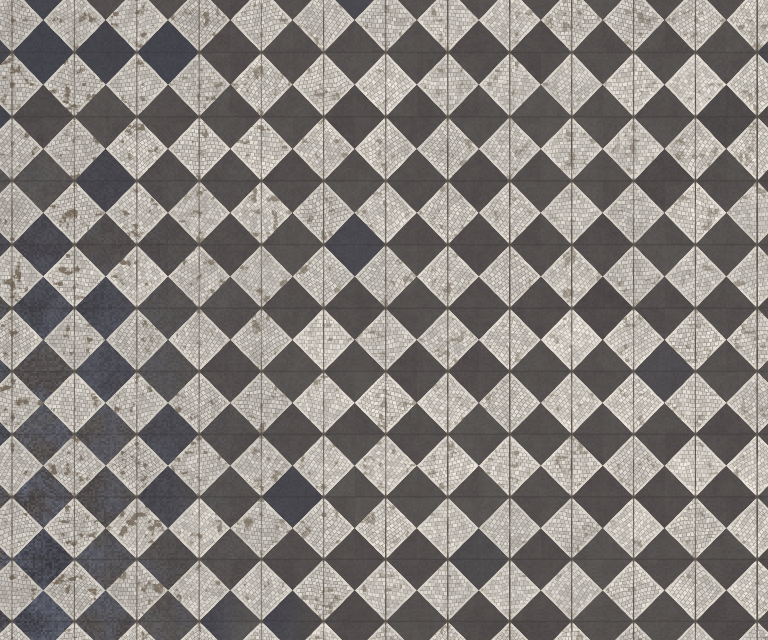
A WebGL 2 fragment shader for this texture:

```glsl
#version 300 es
precision highp float;
// Worn mosaic floor: pale diamonds of tiny stones alternating with smooth dark diamonds.
// A slightly compressed unit grid gives the checker; hashes and value noise add
// tone shifts per tile, stone joints, dirt, seams and a bluish sheen on the left.

uniform vec2 u_resolution;
out vec4 fragColor;

const vec2 REPEATS = vec2(12.288, 9.876);  // cells across and down
const vec2 OFFSET = vec2(-0.192, -0.31);   // grid phase from the top left
const vec2 SQUEEZE = vec2(0.08, 0.235);    // slight shrink toward right and bottom
const float STONES = 16.0;                 // mosaic stones per cell
const float BORDER = 0.034;                // pale rim of a diamond, in cells
const float SEAM = 0.011;                  // half width of slab seams, in cells

const vec3 STONE_PALE = vec3(0.90, 0.88, 0.85);
const vec3 STONE_GREY = vec3(0.71, 0.69, 0.66);
const vec3 GROUT = vec3(0.56, 0.54, 0.51);
const vec3 RIM = vec3(0.88, 0.855, 0.815);
const vec3 DARK_DEEP = vec3(0.285, 0.265, 0.263);
const vec3 DARK_SOFT = vec3(0.35, 0.335, 0.328);
const vec3 DARK_BLUE = vec3(0.245, 0.25, 0.295);
const vec3 SHEEN = vec3(0.35, 0.36, 0.41);
const vec3 DIRT = vec3(0.40, 0.35, 0.29);
const vec3 SEAM_TONE = vec3(0.36, 0.33, 0.30);

float hash(vec2 p) {
  return fract(sin(dot(p, vec2(127.1, 311.7))) * 43758.5453);
}

float noise(vec2 p) {
  vec2 i = floor(p), f = fract(p);
  f = f * f * (3.0 - 2.0 * f);
  return mix(mix(hash(i), hash(i + vec2(1, 0)), f.x),
             mix(hash(i + vec2(0, 1)), hash(i + 1.0), f.x), f.y);
}

float fbm(vec2 p) {
  float sum = 0.0, gain = 0.5;
  for (int i = 0; i < 4; i++) {
    sum += gain * noise(p);
    p = p * 2.03 + 17.0;
    gain *= 0.5;
  }
  return sum / 0.9375;
}

// Coverage of a line whose distance and half width are in cells
float line(float dist, float halfWidth, float px) {
  float soft = max(halfWidth, 0.5 * px);
  return (1.0 - smoothstep(soft - 0.5 * px, soft + 0.5 * px, dist)) * halfWidth / soft;
}

// Small stones laid in wavering rows, turned differently in each diamond
vec3 mosaic(vec2 q, vec2 id, float px) {
  float angle = 0.785 * floor(hash(id + 3.0) * 2.0) + 0.5 * (hash(id + 8.0) - 0.5);
  float c = cos(angle), s = sin(angle);
  vec2 p = mat2(c, s, -s, c) * (q - id) * STONES;
  p += 0.9 * (vec2(noise(q * 5.0), noise(q * 5.0 + 40.0)) - 0.5);
  p.x += 0.5 * mod(floor(p.y), 2.0);
  vec2 edge = abs(fract(p) - 0.5);
  float soft = min(px * STONES, 0.45);
  float joint = smoothstep(0.40 - 0.5 * soft, 0.40 + 0.5 * soft, max(edge.x, edge.y));
  float tone = hash(floor(p) + id * 31.0);
  vec3 col = mix(STONE_GREY, STONE_PALE, 0.15 + 0.85 * tone);
  return mix(col, GROUT, joint * (0.50 + 0.25 * hash(id + 5.0)));
}

// Smooth dark tile; blue ones gather on the left
vec3 darkTile(vec2 q, vec2 uv) {
  vec2 id = floor(q);
  float left = 1.0 - smoothstep(0.0, 0.5, uv.x);
  float tone = 0.3 + 0.4 * hash(id + 11.0) + 0.3 * hash(floor(q * 2.0));
  vec3 col = mix(DARK_DEEP, DARK_SOFT, tone + 0.5 * (fbm(q * 6.0) - 0.5));
  float blue = smoothstep(0.88, 0.96, hash(id + 21.0) + 0.45 * left);
  col = mix(col, DARK_BLUE, blue * (0.45 + 0.35 * hash(id + 2.0)));
  float gloss = left * left * smoothstep(0.95, 0.15, uv.y);
  col = mix(col, SHEEN, gloss * smoothstep(0.3, 0.75, fbm(q * 2.5)));
  return col + (hash(floor(q * 30.0)) - 0.5) * (0.025 + 0.09 * gloss);
}

void main() {
  vec2 uv = gl_FragCoord.xy / u_resolution;
  vec2 down = vec2(uv.x, 1.0 - uv.y);
  vec2 q = down * REPEATS + OFFSET + SQUEEZE * down * down;
  float px = REPEATS.y / u_resolution.y;
  vec2 id = floor(q + 0.5), f = q - id;
  float left = 1.0 - smoothstep(0.0, 0.6, uv.x);

  // Signed distance to the diamond edge, positive inside, a little uneven
  float inside = (0.5 - abs(f.x) - abs(f.y)) * 0.7071;
  inside += 0.008 * (noise(q * 9.0) - 0.5);

  // Pale diamond with rim, tone and stains
  vec3 pale = mosaic(q, id, px);
  float rim = 1.0 - smoothstep(BORDER - 0.5 * px, BORDER + 0.5 * px, inside);
  pale = mix(pale, RIM, rim * (0.6 + 0.3 * noise(q * 7.0)));
  pale *= 0.965 + 0.06 * hash(id) + 0.12 * (fbm(q * 3.0) - 0.5) - 0.045 * left;
  float spots = smoothstep(0.66, 0.82, fbm(q * 9.0 + 60.0) + 0.07 * hash(id + 14.0));
  pale = mix(pale, DIRT, spots * (0.45 + 0.35 * left));

  vec3 col = mix(darkTile(q, uv), pale, smoothstep(-0.5 * px, 0.5 * px, inside));

  // Slab seams: upright ones through pale tiles, faint level ones through dark tiles
  float strength = 0.45 + 0.5 * hash(vec2(id.x, 7.0));
  float upright = line(abs(f.x), SEAM, px) * strength * (0.6 + 0.7 * noise(q * 4.0));
  float level = line(0.5 - abs(f.y), SEAM, px) * 0.35;
  col = mix(col, SEAM_TONE, clamp(upright, 0.0, 1.0));
  col = mix(col, DARK_DEEP * 0.8, level);

  // Dirt where four slabs meet
  float corner = length(vec2(f.x, 0.5 - abs(f.y)));
  col = mix(col, SEAM_TONE, 0.7 * (1.0 - smoothstep(0.015, 0.06, corner)));
  fragColor = vec4(col, 1.0);
}
```
